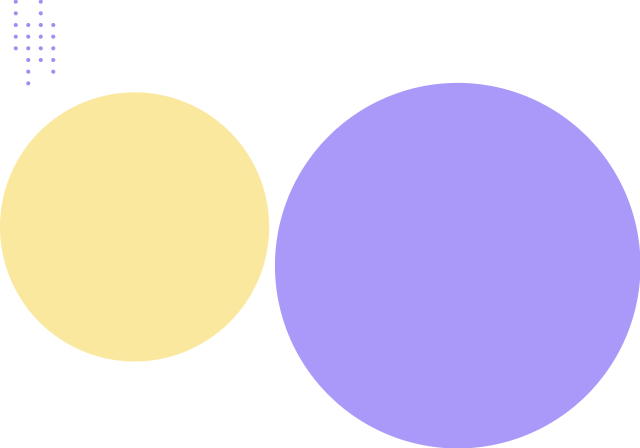
This background is drawn by a Shadertoy shader. Its source:

```glsl
const vec3 WHITE = vec3(1.0);
const vec3 LAVENDER = vec3(0.67, 0.60, 0.975);
const vec3 CREAM = vec3(0.98, 0.91, 0.62);
const vec3 DOT_VIOLET = vec3(0.64, 0.55, 0.95);

// Soft coverage of a disc, one pixel wide at the rim
float disc(vec2 p, vec2 center, float radius, float pixel) {
    return clamp(0.5 + (radius - length(p - center)) / pixel, 0.0, 1.0);
}

// Grid of dots whose columns start and end on different rows
float dotGrid(vec2 p, vec2 firstDot, vec2 spacing, vec4 lastRow, float radius, float pixel) {
    vec2 cell = floor((p - firstDot) / spacing + 0.5);
    if (cell.x < 0.0 || cell.x > 3.0) return 0.0;
    float firstRow = 2.0 * mod(cell.x, 2.0);
    if (cell.y < firstRow || cell.y > lastRow[int(cell.x)]) return 0.0;
    return disc(p, firstDot + cell * spacing, radius, pixel);
}

void mainImage(out vec4 fragColor, in vec2 fragCoord) {
    // Canvas height is one unit
    float pixel = 1.0 / iResolution.y;
    vec2 p = fragCoord * pixel;
    vec3 color = WHITE;

    // Large discs
    color = mix(color, CREAM, disc(p, vec2(0.3004, 0.4935), vec2(0.3004).x, pixel));
    color = mix(color, LAVENDER, disc(p, vec2(1.0217, 0.4070), 0.4080, pixel));

    // Dots hanging from the upper left, rows counted downwards
    float dots = dotGrid(p, vec2(0.0352, 0.9963), vec2(0.0279, -0.02605),
                         vec4(4.0, 7.0, 5.0, 6.0), 0.0045, pixel);
    color = mix(color, DOT_VIOLET, dots);

    fragColor = vec4(color, 1.0);
}
```
